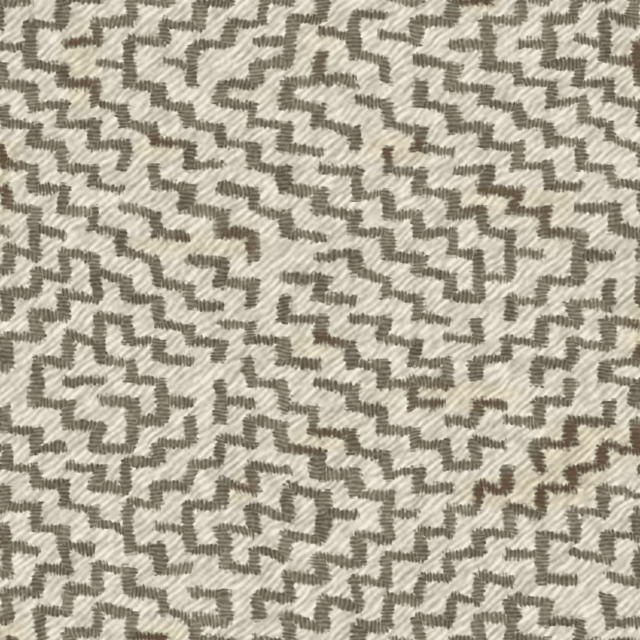
Write a three.js fragment shader that draws this pattern.

```glsl
// Woven cloth covered in broken staircase lines: each lattice vertex may start
// a horizontal and a vertical dash, whose parity makes steps climb or descend.
// Dashes are ribbed across, the pale ground between them is streaked diagonally.
varying vec2 vUv;

const vec2 CELLS = vec2(20.0, 30.0);      // lattice cells across and up
const float HALF_FLAT = 0.0074;           // half thickness of horizontal dashes
const float HALF_UPRIGHT = 0.0102;        // half thickness of vertical dashes
const float FLAT_TILT = 0.005;            // drop of a horizontal dash to the right
const float JITTER = 0.010;               // vertex scatter
const float WARP = 0.024;                 // slow bending of the cloth
const float EDGE = 0.0036;                // softness of the dash outline
const float RIB_PERIOD = 0.0066;
const float HATCH_PERIOD = 0.0105;
const float DROP_RATE = 0.05;             // share of missing dashes
const vec3 GROUND_LIGHT = vec3(0.95, 0.93, 0.865);
const vec3 GROUND_SHADE = vec3(0.63, 0.61, 0.54);
const vec3 YARN_LIGHT = vec3(0.62, 0.60, 0.53);
const vec3 YARN_DARK = vec3(0.32, 0.29, 0.23);
const vec3 RUST = vec3(0.35, 0.26, 0.18);
const float TAU = 6.2831853;

float hash(vec2 p) {
  return fract(sin(dot(p, vec2(127.1, 311.7))) * 43758.5453);
}

float noise(vec2 p) {
  vec2 i = floor(p), f = fract(p);
  f = f * f * (3.0 - 2.0 * f);
  return mix(mix(hash(i), hash(i + vec2(1.0, 0.0)), f.x),
             mix(hash(i + vec2(0.0, 1.0)), hash(i + vec2(1.0, 1.0)), f.x), f.y);
}

vec2 noise2(vec2 p) {
  return vec2(noise(p), noise(p + 37.3)) - 0.5;
}

// Canvas position of a lattice vertex
vec2 vertex(vec2 id) {
  return id / CELLS + JITTER * (vec2(hash(id + 3.1), hash(id + 8.7)) - 0.5);
}

// Distance to a bar from a to b, slightly rounded and overrunning its ends
float bar(vec2 p, vec2 a, vec2 b, float halfWidth) {
  vec2 axis = b - a;
  float len = length(axis);
  axis /= len;
  vec2 q = p - 0.5 * (a + b);
  q = abs(vec2(dot(q, axis), dot(q, vec2(-axis.y, axis.x))));
  q -= vec2(0.5 * len + 0.005, halfWidth) - 0.004;
  return length(max(q, 0.0)) + min(max(q.x, q.y), 0.0) - 0.004;
}

// Parity of the horizontal dash; rows rarely shift by one cell
bool flatOn(vec2 id) {
  float shift = step(0.88, noise(id * vec2(0.15, 0.9) + 5.0));
  return mod(id.x + id.y + shift, 2.0) < 0.5 && hash(id + 51.0) > DROP_RATE;
}

// Parity of the vertical dash; patches of noise choose climbing or descending
bool uprightOn(vec2 id) {
  float climb = step(0.5, noise(id * vec2(0.17, 0.13) + 11.0));
  return mod(id.x + id.y + climb, 2.0) < 0.5 && hash(id + 77.0) > DROP_RATE;
}

// Nearest dash: x distance, y 1 for vertical, z its random tone
vec3 nearestDash(vec2 p) {
  vec3 best = vec3(1.0, 0.0, 0.5);
  vec2 home = floor(p * CELLS);
  for (int j = -1; j <= 1; j++) {
    for (int i = -1; i <= 1; i++) {
      vec2 id = home + vec2(float(i), float(j));
      vec2 a = vertex(id);
      float tone = hash(id + 21.0);
      float girth = 0.85 + 0.3 * hash(id + 63.0);
      if (flatOn(id)) {
        vec2 tilt = vec2(0.0, 0.5 * FLAT_TILT);
        vec2 b = vertex(id + vec2(1.0, 0.0));
        float d = bar(p, a + tilt, b - tilt, HALF_FLAT * girth);
        if (d < best.x) best = vec3(d, 0.0, tone);
      }
      if (uprightOn(id)) {
        vec2 b = vertex(id + vec2(0.0, 1.0));
        float d = bar(p, a, b, HALF_UPRIGHT * girth);
        if (d < best.x) best = vec3(d, 1.0, 1.0 - tone);
      }
    }
  }
  return best;
}

void main() {
  vec2 p = vUv;
  vec2 bent = p + WARP * noise2(p * 5.0) + 0.006 * noise2(p * 50.0);
  float grain = noise(p * 210.0);
  float blotch = noise(p * 38.0 + 9.0);

  // Ground of short slanted threads
  vec2 slant = vec2(dot(p, vec2(0.75, 0.66)), dot(p, vec2(-0.66, 0.75)));
  float streak = noise(slant * vec2(60.0, 190.0));
  float hatch = 0.5 + 0.5 * sin(TAU * (slant.y / HATCH_PERIOD + 0.7 * noise(p * 45.0)));
  float relief = 0.02 + 0.36 * hatch + 0.48 * streak + 0.26 * grain + 0.14 * blotch;
  vec3 color = mix(GROUND_SHADE, GROUND_LIGHT, clamp(relief, 0.0, 1.0));

  // Ribbed dashes with a frayed outline
  vec3 dash = nearestDash(bent);
  float along = mix(bent.x, bent.y, dash.y);
  float rib = 0.5 + 0.5 * sin(TAU * (along / RIB_PERIOD + 0.5 * blotch));
  float d = dash.x + 0.0014 * (rib - 0.5) + 0.005 * (grain - 0.5);
  float tone = -0.06 + 0.34 * rib + 0.38 * grain + 0.26 * blotch + 0.2 * dash.z;
  vec3 yarn = mix(YARN_DARK, YARN_LIGHT, clamp(tone, 0.0, 1.0));

  // Thin rusty cores and a faint warm stain in a few patches
  float rust = smoothstep(0.76, 0.92, noise(p * vec2(8.0, 13.0) + 2.0));
  float core = 1.0 - smoothstep(-0.006, -0.002, d);
  yarn = mix(yarn, RUST, rust * (0.1 + 0.55 * core));
  color *= mix(vec3(1.0), vec3(1.0, 0.98, 0.94), rust);

  color = mix(yarn, color, smoothstep(-EDGE, EDGE, d));
  gl_FragColor = vec4(color, 1.0);
}
```
